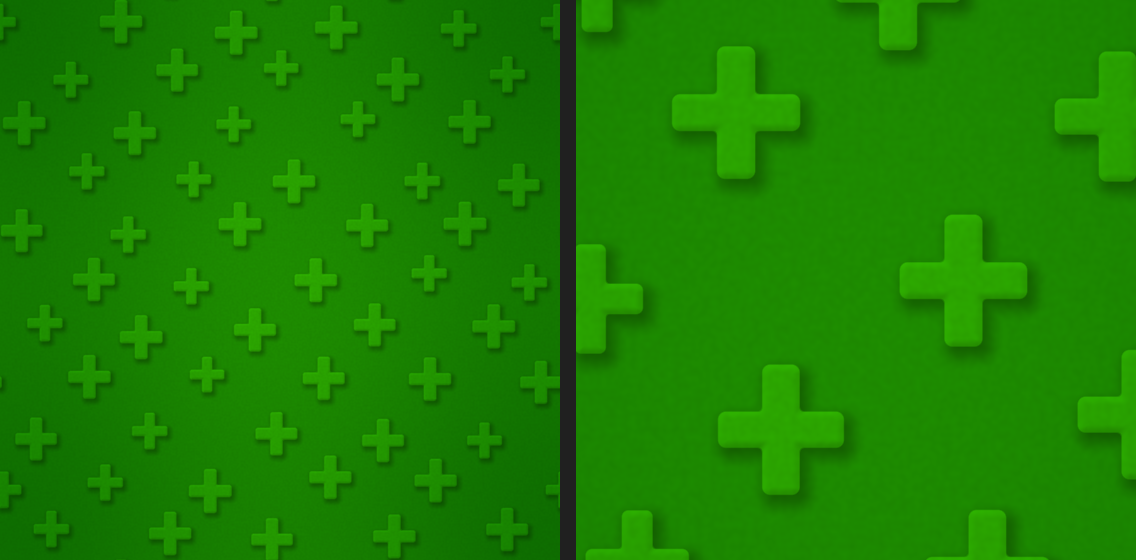
Left, the full canvas; right, a detail of the centre.
This pattern is drawn by a WebGL 1 fragment shader. Its source:

```glsl
precision highp float;
// Soft raised plus signs scattered over a green ground that darkens to its edges.
// A sheared 5 by 11 lattice is jittered by wrapped hashes; one distance field
// gives the fill, the bevelled rim and the drop shadow. Fine grain covers it all.

uniform vec2 u_resolution;

vec2 hash2(vec2 cell) {
  vec3 h = fract(cell.xyx * vec3(0.1031, 0.1030, 0.0973));
  h += dot(h, h.yzx + 33.33);
  return fract((h.xx + h.yz) * h.zy);
}

// Gradient noise that repeats after `period` cells.
float gradientDot(vec2 cell, vec2 offset, float period) {
  float angle = 6.2832 * hash2(mod(cell, period) + 7.0).x;
  return dot(vec2(cos(angle), sin(angle)), offset);
}

float gradientNoise(vec2 uv, float period) {
  vec2 p = uv * period;
  vec2 c = floor(p), f = p - c;
  vec2 w = f * f * f * (f * (f * 6.0 - 15.0) + 10.0);
  vec2 e = vec2(1.0, 0.0);
  return mix(
    mix(gradientDot(c, f, period), gradientDot(c + e.xy, f - e.xy, period), w.x),
    mix(gradientDot(c + e.yx, f - e.yx, period), gradientDot(c + e.xx, f - e.xx, period), w.x),
    w.y);
}

float roundedBox(vec2 p, vec2 halfSize, float radius) {
  vec2 q = abs(p) - halfSize + radius;
  return length(max(q, 0.0)) + min(max(q.x, q.y), 0.0) - radius;
}

// Two rounded bars, joined with a slight fillet.
float plusShape(vec2 p) {
  float across = roundedBox(p, vec2(0.0375, 0.0108), 0.0048);
  float upright = roundedBox(p, vec2(0.0112, 0.0388), 0.0048);
  float blend = max(0.003 - abs(across - upright), 0.0) / 0.003;
  return min(across, upright) - blend * blend * 0.00075;
}

// Distance to the nearest plus of the scattered lattice.
float plusField(vec2 uv) {
  float nearest = 1.0;
  for (int j = -1; j <= 1; j++) {
    float row = floor(uv.y * 11.0) + float(j);
    float shear = row * 5.0 / 11.0;
    for (int i = -1; i <= 1; i++) {
      float column = floor(uv.x * 5.0 - shear) + float(i);
      vec2 id = mod(vec2(column, row), vec2(5.0, 11.0));
      vec2 jitter = (hash2(id + 3.0) - 0.5) * vec2(0.040, 0.030);
      vec2 center = vec2((column + 0.5 + shear) / 5.0, (row + 0.5) / 11.0) + jitter;
      vec2 pick = hash2(id + 41.0);
      float size = mix(0.82, 0.99, step(0.4, pick.x)) + 0.03 * pick.y;
      nearest = min(nearest, plusShape((uv - center) / size) * size);
    }
  }
  return nearest;
}

void main() {
  vec2 uv = gl_FragCoord.xy / u_resolution;
  float pixel = 1.0 / min(u_resolution.x, u_resolution.y);

  // Ground: brightest in the middle, periodic in both directions.
  vec2 swell = 0.5 - 0.5 * cos(6.2832 * uv);
  float glow = dot(swell, vec2(0.62, 0.38));
  vec3 color = mix(vec3(0.055, 0.425, 0.0), vec3(0.115, 0.545, 0.0), glow);
  vec3 face = color * vec3(1.40, 1.17, 1.0) + vec3(0.01, 0.01, 0.0);

  // Soft shadow down and to the right.
  float shadow = 1.0 - smoothstep(-0.006, 0.010, plusField(uv - vec2(0.0035, -0.0045)));
  color *= 1.0 - 0.30 * shadow;

  // Face with a rim lit from the upper left.
  float d = plusField(uv);
  float slope = (plusField(uv + vec2(-0.0006, 0.0013)) - d) / 0.00143;
  float rim = smoothstep(-0.0055, -0.0005, d);
  face *= 1.0 + rim * slope * mix(0.14, 0.09, step(0.0, slope));
  color = mix(color, face, clamp(0.5 - d / (1.5 * pixel), 0.0, 1.0));

  // Fine grain and a fainter, broader mottling.
  float grain = gradientNoise(uv, 230.0) + 0.5 * gradientNoise(uv + 0.37, 97.0);
  color *= 1.0 + 0.035 * grain;

  gl_FragColor = vec4(color, 1.0);
}
```
